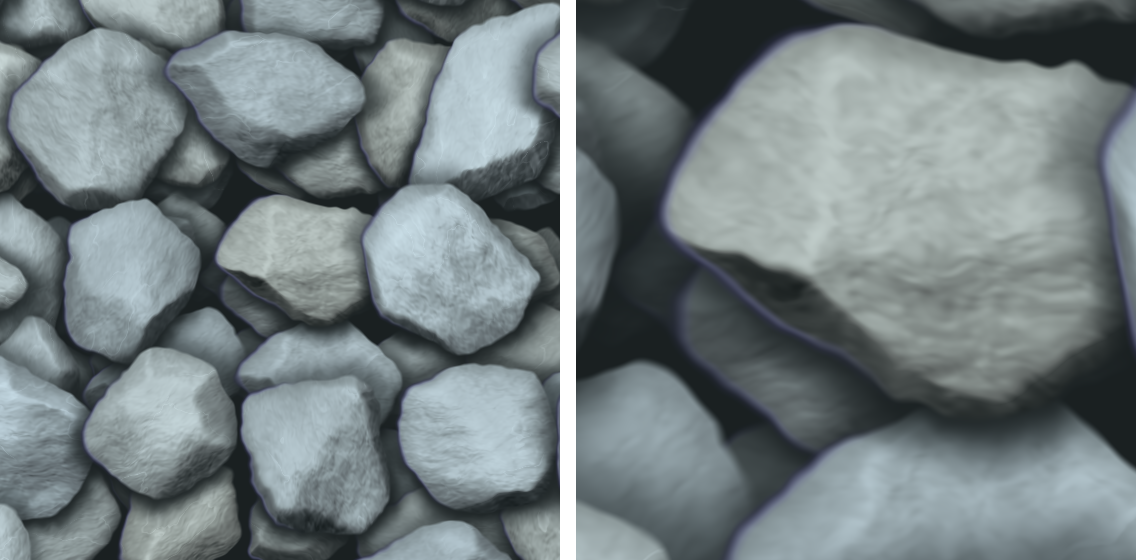
Left: the whole. Right: its middle third, enlarged.
Give the GLSL for this texture, as a WebGL 2 fragment shader.

```glsl
#version 300 es
precision highp float;

uniform vec2 u_resolution;
out vec4 fragColor;

const vec3 GAP = vec3(0.10, 0.125, 0.13);
const vec3 SHADE = vec3(0.38, 0.41, 0.42);
const vec3 MID = vec3(0.55, 0.60, 0.61);
const vec3 PALE = vec3(0.70, 0.76, 0.78);
const vec3 VIOLET_DARK = vec3(0.20, 0.20, 0.33);
const vec3 VIOLET_PALE = vec3(0.40, 0.41, 0.57);
const vec3 LIGHT = vec3(-0.2, 0.5, 0.845);
const float TAU = 6.28319;
const int LAYERS = 3;
const int SIDES = 7;
const int TOPS = 3;
const float BACK_CELL = 0.21;
const float FRONT_CELL = 0.30;
const float ROUNDING = 24.0;      // higher gives sharper corners
const float CRISPNESS = 48.0;     // higher gives sharper ridges
const float SHADOW_REACH = 0.2;
const float EDGE_SOFTNESS = 0.003;
const float BUMP = 0.032;

float hash(vec3 p) {
    p = fract(p * 0.1031);
    p += dot(p, p.zyx + 31.32);
    return fract((p.x + p.y) * p.z);
}

float noise(vec2 p) {
    vec2 i = floor(p), f = fract(p);
    f = f * f * (3.0 - 2.0 * f);
    float low = mix(hash(vec3(i, 0.0)), hash(vec3(i + vec2(1, 0), 0.0)), f.x);
    float high = mix(hash(vec3(i + vec2(0, 1), 0.0)), hash(vec3(i + 1.0, 0.0)), f.x);
    return mix(low, high, f.y);
}

float relief(vec2 p) {
    float sum = 0.0, amp = 0.5;
    p *= 11.0;
    for (int i = 0; i < 5; i++) {
        sum += amp * noise(p);
        p = mat2(1.6, 1.2, -1.2, 1.6) * p + 7.3;
        amp *= 0.5;
    }
    return sum;
}

vec3 stoneColor(float v) {
    vec3 c = mix(GAP, SHADE, clamp(v * 3.0, 0.0, 1.0));
    c = mix(c, MID, clamp(v * 3.0 - 1.0, 0.0, 1.0));
    c = mix(c, PALE, clamp(v * 3.0 - 2.0, 0.0, 1.0));
    return c * (1.0 + 0.35 * clamp(v - 1.0, 0.0, 0.4));
}

// Soft minimum of planes: weight, squared weight and weighted gradient
void addFacet(float height, vec2 grad, inout vec2 weights, inout vec2 slope) {
    float w = exp(-CRISPNESS * max(height, -0.2));
    weights += vec2(w, w * w);
    slope += w * grad;
}

// Paints one faceted stone and its contact shadow; p is in cell units
void paintRock(vec2 p, vec2 id, float cell, float depth, inout vec3 col) {
    if (dot(p, p) > 1.7) return;
    float turn = TAU * hash(vec3(id, 1.0));
    float stretch = mix(1.0, 1.27, hash(vec3(id, 2.0)));
    float size = mix(0.43, 0.58, hash(vec3(id, 3.0)));
    mat2 frame = mat2(cos(turn), sin(turn), -sin(turn), cos(turn));
    vec2 scale = vec2(1.0 / stretch, stretch);
    vec2 q = frame * p * scale;

    // Side planes bound the outline, tilted top planes break the face
    float outline = 0.0;
    vec2 weights = vec2(0.0), slope = vec2(0.0);
    for (int k = 0; k < SIDES; k++) {
        float fk = float(k);
        float a = TAU * (fk + 0.7 * hash(vec3(id, 10.0 + fk))) / float(SIDES);
        vec2 n = vec2(cos(a), sin(a));
        float inset = size * mix(0.8, 1.15, hash(vec3(id, 20.0 + fk))) - dot(q, n);
        float steep = mix(0.6, 3.2, hash(vec3(id, 30.0 + fk)));
        outline += exp(-ROUNDING * inset);
        addFacet(inset * steep, -n * steep, weights, slope);
    }
    float d = log(outline) / ROUNDING;
    if (d > SHADOW_REACH) return;
    for (int k = 0; k < TOPS; k++) {
        float fk = float(k);
        vec2 tilt = vec2(hash(vec3(id, 40.0 + fk)), hash(vec3(id, 50.0 + fk))) - 0.5;
        addFacet(0.24 + 0.06 * hash(vec3(id, 60.0 + fk)) + dot(tilt, q), tilt, weights, slope);
    }
    slope = (slope / weights.x * scale) * frame;
    float ridge = 1.0 - weights.y / (weights.x * weights.x);

    float shadow = smoothstep(SHADOW_REACH, 0.0, d);
    col = mix(col, GAP, shadow * shadow * mix(0.5, 0.92, smoothstep(0.35, -0.35, p.y)));
    float cover = smoothstep(EDGE_SOFTNESS, -EDGE_SOFTNESS, d * cell);

    if (cover > 0.0) {
        // Rough grain, stretched along the bedding of the stone
        vec2 t = (frame * p) * cell * vec2(0.7, 1.3) + 3.7 * hash(vec3(id, 4.0)) + id;
        float e = 0.003, r = relief(t);
        vec2 bump = vec2(relief(t + vec2(e, 0)) - r, relief(t + vec2(0, e)) - r) / e;
        slope += BUMP * bump * frame;
        float vein = smoothstep(0.88, 1.0, 1.0 - abs(2.0 * noise(t * 21.0 + r * 4.0) - 1.0));
        float grain = noise(t * 170.0) - 0.5;

        float lit = max(dot(normalize(vec3(-slope, 1.0)), LIGHT), 0.0);
        float v = 0.15 + 0.86 * lit + 0.45 * (r - 0.48) + 0.09 * grain;
        v += 0.35 * ridge * r + 0.13 * vein * smoothstep(0.4, 0.65, r);
        v *= mix(0.88, 1.1, hash(vec3(id, 5.0))) * depth;
        v *= mix(0.75, 1.0, smoothstep(0.0, 0.1, -d));
        vec3 tint = mix(vec3(1.02, 1.0, 0.96), vec3(0.98, 1.0, 1.02), hash(vec3(id, 6.0)));
        col = mix(col, stoneColor(v) * tint, cover);
    }
    // Violet fringe along the left rim
    float fringe = smoothstep(0.022, 0.0, abs(d)) * smoothstep(0.1, 0.4, -p.x);
    col = mix(col, mix(VIOLET_DARK, VIOLET_PALE, cover), 0.6 * fringe);
}

void main() {
    vec2 uv = gl_FragCoord.xy / u_resolution.y;
    vec2 wobble = vec2(noise(uv * 22.0), noise(uv * 22.0 + 40.0)) - 0.5;
    wobble += 0.4 * (vec2(noise(uv * 65.0), noise(uv * 65.0 + 90.0)) - 0.5);
    uv += 0.012 * wobble;
    vec3 col = GAP;

    // Stones are stacked from the back layer to the front, row by row
    for (int layer = 0; layer < LAYERS; layer++) {
        float near = float(layer) / float(LAYERS - 1);
        float cell = mix(BACK_CELL, FRONT_CELL, near);
        vec2 p = uv / cell + 5.37 * float(layer) + 8.0;
        for (int j = 1; j >= -1; j--) {
            for (int i = -1; i <= 1; i++) {
                vec2 corner = floor(p) + vec2(i, j);
                vec2 id = corner + 37.0 * float(layer);
                if (hash(vec3(id, 7.0)) > mix(1.0, 0.6, near)) continue;
                vec2 jitter = vec2(hash(vec3(id, 8.0)), hash(vec3(id, 9.0))) - 0.5;
                paintRock(p - corner - 0.5 - 0.4 * jitter, id, cell, mix(0.75, 1.0, near), col);
            }
        }
    }
    fragColor = vec4(col, 1.0);
}
```
